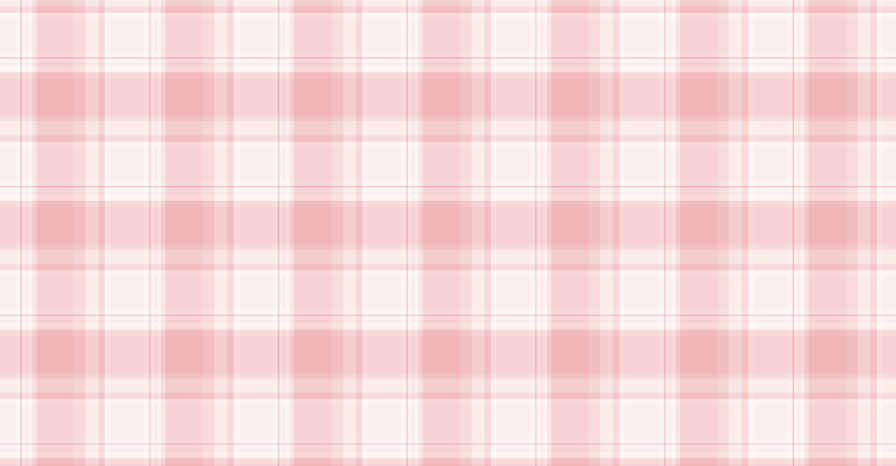
A Shadertoy shader for this pattern:

```glsl
// Smooth coverage of a repeating stripe between two positions
float stripe(float t, float start, float end, float pixel) {
    float d = abs(fract(t - 0.5 * (start + end) + 0.5) - 0.5);
    return clamp((0.5 * (end - start) - d) / pixel + 0.5, 0.0, 1.0);
}

// Dye density of one thread direction; the core is the widest band
float sett(float t, float outer, float core, float rim, float pixel) {
    float dye = 0.0;
    // Hairline with its faint companion
    dye += 1.1 * stripe(t, -0.006, 0.006, pixel);
    dye += 0.25 * stripe(t, 0.036, 0.056, pixel);
    // Wide band: leading edge, core, trailing edge
    dye += (core < 0.14 ? 0.45 : 0.8) * stripe(t, outer, core, pixel);
    dye += stripe(t, core, core + 0.29, pixel);
    dye += 0.75 * stripe(t, core + 0.29, rim, pixel);
    // Pale gap, narrow stripe, and faint ground panel
    dye += 0.3 * stripe(t, rim, 0.6, pixel);
    dye += 0.75 * stripe(t, 0.6, 0.65, pixel);
    dye += 0.13 * stripe(t, 0.69, 0.96, pixel);
    return dye;
}

void mainImage(out vec4 fragColor, in vec2 fragCoord) {
    float pixel = 6.963 / iResolution.x;
    vec2 cloth = vec2(fragCoord.x, iResolution.y - fragCoord.y) * pixel;
    cloth -= vec2(0.165, 0.451);

    // Warp and weft dyes add where they cross
    float warp = sett(cloth.x, 0.085, 0.12, 0.5, pixel);
    float weft = sett(cloth.y, 0.11, 0.16, 0.49, pixel);
    vec3 paper = vec3(0.995, 0.978, 0.97);
    vec3 pinkAbsorption = vec3(0.028, 0.135, 0.128);
    fragColor = vec4(paper - (warp + weft) * pinkAbsorption, 1.0);
}
```
